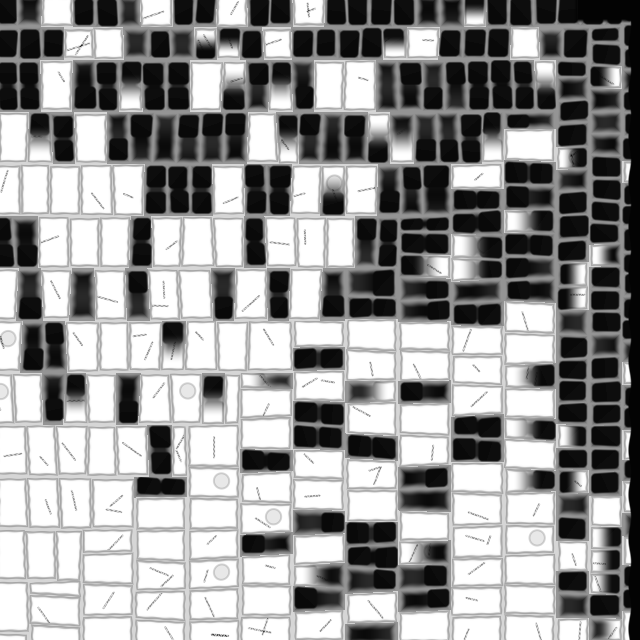
Give the GLSL for this texture map, as a Shadertoy shader.

```glsl
float hash(vec2 p) {
    return fract(sin(dot(p, vec2(127.1, 311.7))) * 43758.5453);
}

// Courses past the ninth are narrower
float courseEdge(float i) {
    return min(i, 9.0) + max(i - 9.0, 0.0) / 1.6;
}

float roundedBox(vec2 p, vec2 halfSize, float radius) {
    vec2 d = abs(p) - halfSize + radius;
    return length(max(d, 0.0)) + min(max(d.x, d.y), 0.0) - radius;
}

float segment(vec2 p, vec2 dir, float halfLength) {
    return length(p - dir * clamp(dot(p, dir), -halfLength, halfLength));
}

// Pale face with a bevel line, scratches and an occasional round stamp
float paleBrick(vec2 p, vec2 size, float inset, vec2 id, float px) {
    float shade = mix(0.84, 0.97, smoothstep(-0.001, 0.002, inset));
    shade = mix(shade, 1.0, smoothstep(0.002, 0.006, inset));
    shade -= 0.24 * (1.0 - smoothstep(0.0004, 0.0012 + px, abs(inset - 0.0008)));
    for (int k = 0; k < 2; k++) {
        vec2 key = id + float(k) * 5.3;
        if (hash(key + 2.7) > 0.33) continue;
        float angle = 6.283 * hash(key + 8.1);
        vec2 center = (vec2(hash(key + 3.3), hash(key + 4.9)) - 0.5) * size * 0.45;
        float d = segment(p - center, vec2(cos(angle), sin(angle)), 0.006 + 0.012 * hash(key + 6.2));
        float wear = 0.3 + 0.15 * sin(p.x * 900.0 + 3.0 * sin(p.y * 700.0));
        shade -= wear * (1.0 - smoothstep(0.0004, 0.001 + px, d)) * step(0.002, inset);
    }
    if (hash(id + 9.4) < 0.05) {
        float d = length(p - size * vec2(0.05, 0.15)) - 0.012;
        shade -= 0.09 * (1.0 - smoothstep(-px, px, d));
        shade -= 0.15 * (1.0 - smoothstep(0.0005, 0.001 + px, abs(d)));
    }
    return shade;
}

// Shadowed cavity holding one or two dark rounded blocks
float darkBrick(vec2 p, vec2 size, float inset, vec2 id, float blocks, float px) {
    float glow = 0.5 + 0.5 * sin(p.y * 70.0 + 6.283 * hash(id + 1.9));
    float shade = mix(0.58, 0.04 + 0.12 * glow, smoothstep(-0.002, 0.010, inset));
    float blockLength = size.y / blocks;
    float slot = clamp(floor(p.y / blockLength + 0.5 * blocks), 0.0, blocks - 1.0);
    vec2 local = p - vec2(0.0, (slot + 0.5 - 0.5 * blocks) * blockLength);
    vec2 key = id + slot * 3.7;
    local += (vec2(hash(key), hash(key + 1.3)) - 0.5) * 0.004;
    local.x += 0.12 * (hash(key + 2.2) - 0.5) * local.y;
    float d = roundedBox(local, vec2(size.x, blockLength) * 0.5 - vec2(0.0035, 0.003), 0.006);
    float facet = 0.035 + 0.015 * step(0.0, dot(local, vec2(hash(key + 4.1) - 0.5, 0.4)));
    float present = step(0.25, hash(key + 5.5));
    return mix(shade, facet, present * (1.0 - smoothstep(-px, px + 0.0007, d)));
}

void mainImage(out vec4 fragColor, in vec2 fragCoord) {
    vec2 uv = fragCoord / iResolution.y;
    float px = 1.0 / iResolution.y;
    vec2 origin = vec2(0.1276, 0.1732), pitch = vec2(0.0824, 0.0815);

    // Rows lie above the diagonal, columns below it
    vec2 s = (uv - origin) / pitch;
    vec2 cell = floor(min(s, 9.0) + max(s - 9.0, 0.0) * 1.6);
    bool isRow = cell.x <= cell.y;
    float course = isRow ? cell.y : cell.x;
    vec2 q = isRow ? uv : uv.yx;
    vec2 start = isRow ? origin : origin.yx;
    vec2 unit = isRow ? pitch : pitch.yx;
    float low = start.y + unit.y * courseEdge(course);
    float high = start.y + unit.y * courseEdge(course + 1.0);
    float courseEnd = start.x + unit.x * courseEdge(isRow ? course + 1.0 : course);
    float narrow = step(9.0, course);

    // Walk along the course: dark bricks are slimmer than pale ones
    vec2 id = vec2(0.0);
    float edge = -0.025 * hash(vec2(course, isRow ? 2.0 : 4.0));
    float left = edge, right = edge, dark = 0.0;
    for (int i = 0; i < 40; i++) {
        id = vec2(course + 17.0, float(i) + (isRow ? 3.0 : 71.0));
        float chance = clamp(0.7 * (edge + low + 0.04) - 0.18, 0.02, 0.8) + 0.13 * narrow;
        dark = step(hash(id), chance);
        edge += mix(0.048, 0.036, dark) * (0.93 + 0.14 * hash(id + 0.6));
        if (edge > courseEnd - 0.022) edge = courseEnd;
        right = edge + 0.11 * (hash(id + 7.7) - 0.5) * (q.y - 0.5 * (low + high));
        if (q.x < right || edge >= courseEnd) break;
        left = right;
    }
    low += 0.003 * hash(id + 3.8);
    high -= 0.003 * hash(id + 4.6);

    // Distance inside the brick, with slightly worn sides
    vec2 size = vec2(right - left, high - low);
    vec2 p = q - 0.5 * vec2(left + right, low + high);
    vec2 side = 0.5 * size - abs(p);
    float inset = min(side.x, side.y) - 0.0017;
    inset += 0.0004 * (sin(uv.x * 230.0 + 2.0 * sin(uv.y * 170.0)) + sin(uv.y * 310.0));

    // Some bricks fade from pale to dark along their length
    float along = p.y / size.y * (hash(id + 6.6) < 0.5 ? -1.0 : 1.0);
    float ink = hash(id + 5.1) < 0.16 ? dark * smoothstep(-0.35, 0.25, along) : dark;
    float shade = mix(paleBrick(p, size, inset, id, px),
                      darkBrick(p, size, inset, id, 2.0 - narrow, px), ink);

    // Black margin on the right and in the upper corner
    float margin = smoothstep(-px, px, uv.x - 0.984 + 0.002 * sin(uv.y * 90.0));
    float corner = smoothstep(-0.004, 0.004, min(uv.x - 0.9, uv.y - 0.967));
    shade = mix(shade, 0.01, max(margin, corner));
    fragColor = vec4(vec3(clamp(shade, 0.0, 1.0)), 1.0);
}
```
